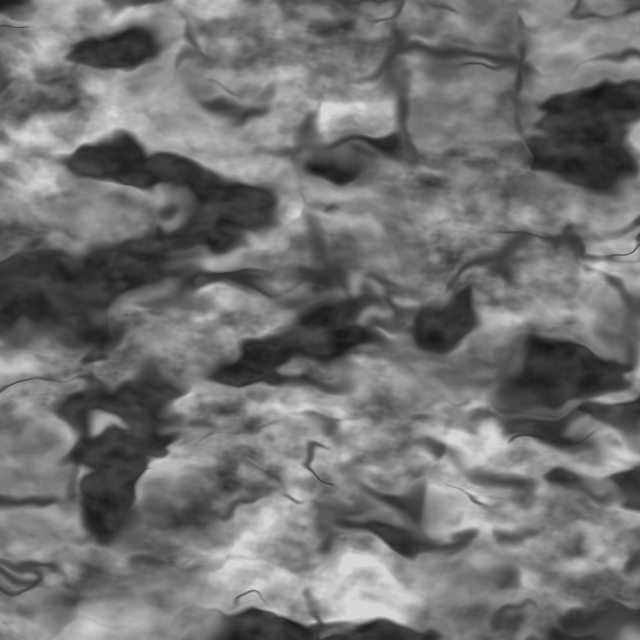
Write a three.js fragment shader that draws this texture.

```glsl
varying vec2 vUv;

// Feature densities, in cells across and up the canvas
const vec2 FACET_SCALE = vec2(6.0, 8.0);
const vec2 MOTTLE_SCALE = vec2(8.0, 12.0);
const vec2 HOLLOW_SCALE = vec2(5.5, 12.0);
const vec2 SEAM_SCALE = vec2(5.0, 11.0);
const vec2 PATCH_SCALE = vec2(4.0, 7.0);
const vec2 GRAIN_SCALE = vec2(28.0, 42.0);

// Tones and strengths
const float STONE_TONE = 0.54;
const float HOLLOW_TONE = 0.16;
const float CRACK_TONE = 0.22;
const float FACET_CONTRAST = 0.22;
const float MOTTLE_CONTRAST = 0.48;
const float RELIEF = 0.18;
const float SMOOTH_GRAIN = 0.24;
const float ROUGH_GRAIN = 0.52;
const float PATCH_CONTRAST = 0.08;
const float WARP = 0.07;
const float FACET_SHARPNESS = 30.0;
const vec2 HOLLOW_RANGE = vec2(0.60, 0.74);

float hash(vec2 p) {
  return fract(sin(dot(p, vec2(127.1, 311.7))) * 43758.5453);
}

vec2 hash2(vec2 p) {
  return vec2(hash(p), hash(p + 37.3));
}

float noise(vec2 p) {
  vec2 i = floor(p);
  vec2 f = fract(p);
  f = f * f * f * (f * (f * 6.0 - 15.0) + 10.0);
  float low = mix(hash(i), hash(i + vec2(1.0, 0.0)), f.x);
  float high = mix(hash(i + vec2(0.0, 1.0)), hash(i + vec2(1.0, 1.0)), f.x);
  return mix(low, high, f.y);
}

// Three octaves, normalised to a mean of one half
float fbm(vec2 p) {
  float sum = 0.0;
  float weight = 4.0 / 7.0;
  for (int i = 0; i < 3; i++) {
    sum += weight * noise(p);
    p = mat2(1.76, 0.95, -0.95, 1.76) * p + 11.7;
    weight *= 0.5;
  }
  return sum;
}

// Broken stone faces: x = blended tone, y = blended depth, z = edge distance
vec3 facets(vec2 p) {
  vec2 cell = floor(p);
  vec2 blend = vec2(0.0);
  float total = 0.0;
  float nearest = 8.0;
  float second = 8.0;
  for (int y = -1; y <= 1; y++) {
    for (int x = -1; x <= 1; x++) {
      vec2 id = cell + vec2(float(x), float(y));
      float d = length(id + hash2(id) - p);
      float weight = exp(-FACET_SHARPNESS * d * d);
      blend += weight * hash2(id + 71.9);
      total += weight;
      second = min(second, max(nearest, d));
      nearest = min(nearest, d);
    }
  }
  return vec3(blend / total - 0.5, 0.5 * (second - nearest));
}

void main() {
  // Bend the layers so that faces and ledges are irregular
  vec2 bend = vec2(fbm(vUv * 9.0 + 3.1), fbm(vUv * 10.0 + 19.4)) - 0.5;
  vec2 p = vUv + WARP * bend;

  vec3 facet = facets(p * FACET_SCALE);
  float patches = fbm(p * PATCH_SCALE + 53.0);
  float mottle = fbm(p * MOTTLE_SCALE + 7.0);
  float shifted = fbm(p * MOTTLE_SCALE + vec2(6.85, 7.25));
  float grain = fbm((vUv + 0.3 * WARP * bend) * GRAIN_SCALE) - 0.5;

  // Stone faces with mottling, soft relief and patchy grain
  float roughness = smoothstep(0.36, 0.64, patches);
  float tone = STONE_TONE + FACET_CONTRAST * facet.x;
  tone += MOTTLE_CONTRAST * (mottle - 0.5) + RELIEF * (mottle - shifted);
  tone += mix(SMOOTH_GRAIN, ROUGH_GRAIN, roughness) * grain;
  tone += PATCH_CONTRAST * (roughness - 0.5);

  // Cracks that open and close along the edges of the faces
  float opening = smoothstep(0.50, 0.78, fbm(p * 10.0 + 91.0));
  float crack = 1.0 - smoothstep(0.0, 0.035 + 0.10 * opening, facet.z);
  tone = mix(tone, CRACK_TONE, crack * (0.06 + 0.84 * opening));

  // Short, mostly level seams between layers
  float seam = abs(fbm(p * SEAM_SCALE + 29.0) - 0.5);
  float seamMask = smoothstep(0.52, 0.70, fbm(p * vec2(8.0, 11.0) + 143.0));
  tone = mix(tone, CRACK_TONE, 0.75 * seamMask * (1.0 - smoothstep(0.0, 0.045, seam)));

  // Small shaded hollows, cut along the faces
  float depth = fbm(p * HOLLOW_SCALE + 67.0) + 0.12 * facet.y + 0.12 * grain;
  float hollow = smoothstep(HOLLOW_RANGE.x, HOLLOW_RANGE.y, depth);
  tone = mix(tone, HOLLOW_TONE + 0.25 * grain, 0.92 * hollow);

  gl_FragColor = vec4(vec3(clamp(tone, 0.07, 0.84)), 1.0);
}
```
